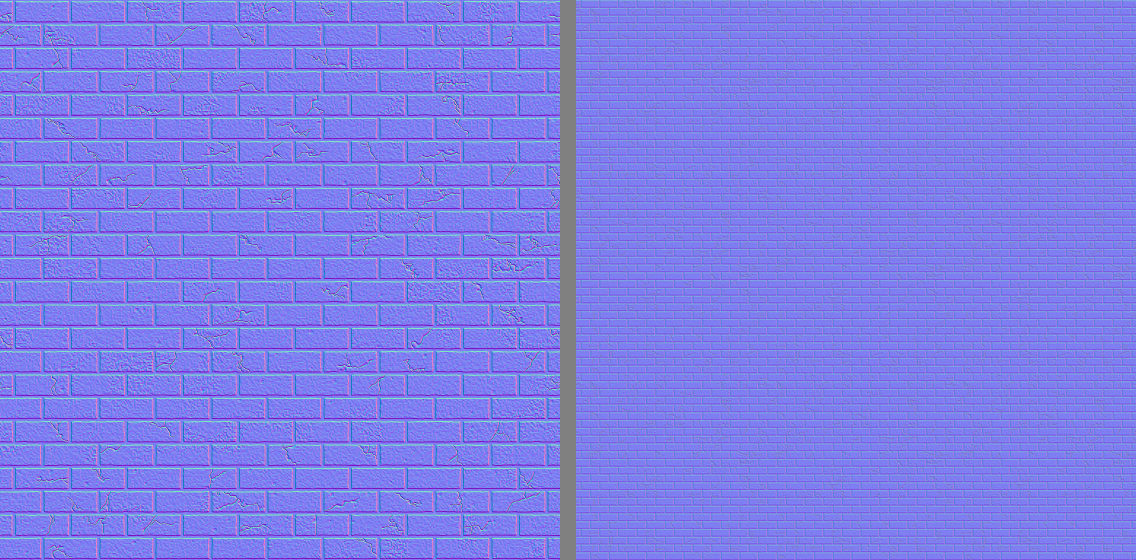
Left, the tile; right, the same tile 3 across and 3 down.
Write a Shadertoy shader that draws this texture map.

```glsl
float hash(vec2 p) {
    vec3 q = fract(p.xyx * vec3(0.1031, 0.1030, 0.0973));
    q += dot(q, q.yzx + 33.33);
    return fract((q.x + q.y) * q.z);
}

// Value noise with a whole number of cells per row unit; wraps every 24 rows
float noise(vec2 p, float cells) {
    p *= cells;
    vec2 i = floor(p), f = fract(p);
    float period = 24.0 * cells;
    f = f * f * (3.0 - 2.0 * f);
    vec2 a = mod(i, period), b = mod(i + 1.0, period);
    return mix(mix(hash(a), hash(vec2(b.x, a.y)), f.x),
               mix(hash(vec2(a.x, b.y)), hash(b), f.x), f.y);
}

float boxDistance(vec2 p, vec2 halfSize) {
    vec2 d = abs(p) - halfSize;
    return length(max(d, 0.0)) + min(max(d.x, d.y), 0.0);
}

// A long jagged crack and a branch from the same point
float crackDepth(vec2 q, vec2 id, vec2 warp) {
    float depth = 0.0;
    vec2 start = (vec2(hash(id + 31.0), hash(id + 47.0)) - 0.5) * vec2(1.7, 0.4);
    for (int k = 0; k < 2; k++) {
        float fk = float(k);
        float angle = 6.2832 * hash(id + 61.0 + 19.0 * fk);
        vec2 dir = normalize(vec2(cos(angle), 0.85 * sin(angle)));
        vec2 r = q - start + warp;
        float along = dot(r, dir);
        float across = abs(dot(r, vec2(-dir.y, dir.x)));
        float reach = mix(0.5, 1.3, hash(id + 83.0 + fk));
        float span = 1.0 - smoothstep(reach * 0.7, reach, abs(along));
        span *= mix(1.0, smoothstep(-0.03, 0.03, along), fk);
        depth = max(depth, span * (1.0 - smoothstep(0.0, 0.045, across)));
    }
    return depth * step(hash(id + 7.0), 0.36);
}

// Small round dents, one possible per half-row cell
float dentDepth(vec2 p) {
    vec2 id = mod(floor(p * 2.0), 48.0);
    vec2 jitter = vec2(hash(id + 103.0), hash(id + 131.0)) - 0.5;
    float radius = mix(0.03, 0.11, hash(id + 151.0));
    float d = length(fract(p * 2.0) * 0.5 - 0.25 - jitter * 0.25);
    return (1.0 - smoothstep(radius * 0.4, radius, d)) * step(hash(id + 173.0), 0.16);
}

// Relief in row units: 24 rows of 10 bricks, alternate rows shifted by half
float height(vec2 p) {
    float row = floor(p.y);
    float x = p.x / 2.4 - 0.76 + 0.51 * mod(row, 2.0);
    vec2 id = vec2(mod(floor(x), 10.0), mod(row, 24.0));
    vec2 q = (vec2(fract(x), fract(p.y)) - 0.5) * vec2(2.4, 1.0);

    // Worn brick outline
    float coarse = noise(p, 3.0) - 0.5;
    float fine = noise(p, 9.0) - 0.5;
    float edge = boxDistance(q, vec2(1.11, 0.41)) - 0.02;
    edge += coarse * 0.02 + fine * 0.02;
    float brick = 1.0 - smoothstep(-0.024, 0.024, edge);

    // Sandy grain, coarser in patches
    float patchy = smoothstep(0.45, 0.8, noise(p + 5.0, 1.0)) * hash(id + 211.0);
    float grain = (noise(p, 16.0) - 0.5) * mix(0.007, 0.018 + 0.03 * patchy, brick);

    vec2 warp = vec2(coarse, noise(p + 11.0, 3.0) - 0.5) * 0.34 + fine * 0.13;
    float wear = 0.055 * crackDepth(q, id, warp) + 0.022 * dentDepth(p);
    return brick * (0.066 - wear) + grain;
}

vec3 surfaceNormal(vec2 p) {
    vec2 e = vec2(0.014, 0.0);
    float h = height(p);
    vec2 slope = vec2(height(p + e.xy) - h, height(p + e.yx) - h) / e.x;
    return normalize(vec3(-slope, 1.0));
}

void mainImage(out vec4 fragColor, in vec2 fragCoord) {
    // Average four samples per pixel for smooth edges
    vec3 normal = vec3(0.0);
    for (int i = 0; i < 4; i++) {
        vec2 offset = vec2(i % 2, i / 2) * 0.5 - 0.25;
        normal += 0.25 * surfaceNormal((fragCoord + offset) / iResolution.xy * 24.0);
    }

    // Encode the direction as colour
    fragColor = vec4(vec3(0.495, 0.495, 0.5) + normal * vec3(0.5, 0.5, 0.45), 1.0);
}
```
